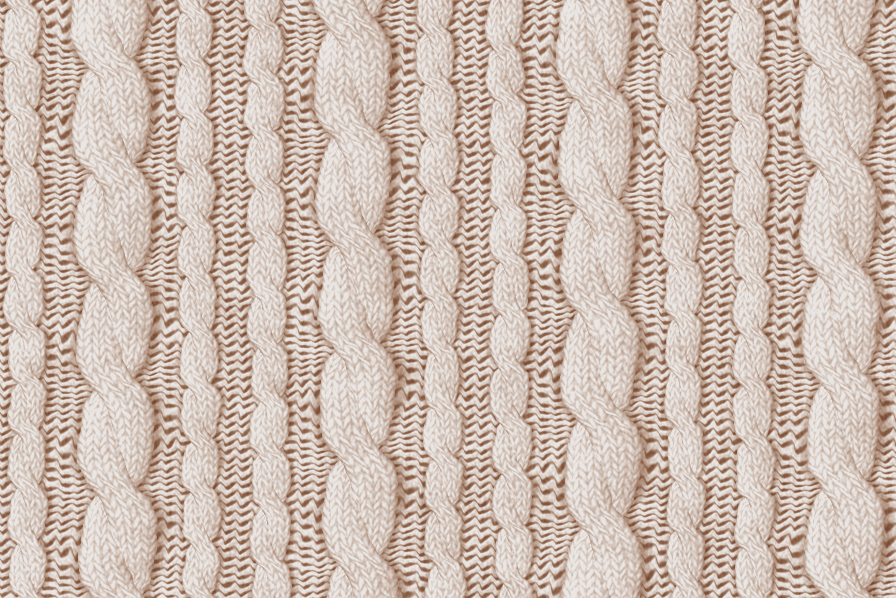
Reproduce this texture procedurally as a Shadertoy shader.

```glsl
// Cream cable-knit wool: wide and narrow rope cables on a purl ground.
#define REPEAT 0.405        // distance between wide cables, in canvas heights
#define FIRST_CABLE 0.191   // centre of the first wide cable
#define WIDE_HALF 0.063     // half width of a wide cable
#define SLIM_HALF 0.032     // half width of a narrow cable
#define TWIST 0.179         // height between crossings of a wide cable
#define ROW 0.015           // height of one knitted row
#define PURL_WIDTH 0.025    // width of one purl stitch
#define LEAN 0.016          // sideways drift of the cables
#define RELIEF 0.0026       // height of single stitches
#define WOOL vec3(0.89, 0.86, 0.84)
#define SHADOW vec3(0.44, 0.27, 0.18)

const float PI = 3.14159;
const float TAU = 6.28318;

vec2 hashGradient(vec2 cell) {
    vec3 h = fract(cell.xyx * vec3(0.1031, 0.1030, 0.0973));
    h += dot(h, h.yzx + 33.33);
    float angle = TAU * fract((h.x + h.y) * h.z);
    return vec2(cos(angle), sin(angle));
}

float gradientNoise(vec2 p) {
    vec2 i = floor(p), f = p - i;
    vec2 w = f * f * f * (f * (f * 6.0 - 15.0) + 10.0);
    vec2 e = vec2(0, 1);
    float low = mix(dot(hashGradient(i), f), dot(hashGradient(i + e.yx), f - e.yx), w.x);
    float high = mix(dot(hashGradient(i + e), f - e), dot(hashGradient(i + 1.0), f - 1.0), w.x);
    return mix(low, high, w.y);
}

// Raised part of a V-shaped knit stitch: 0 in the thin gaps, 1 on the yarn
float knitStitch(float column, float row) {
    float f = abs(fract(column) - 0.5) * 2.0;
    float leg = pow(max(sin(PI * f), 0.0), 0.4);
    float end = 0.5 - 0.5 * cos(TAU * (row - 1.1 * f));
    return leg * (1.0 - 0.6 * end * end);
}

// Surfaces are vec2(height, openness to light).
// Purl ground, its rows drawn towards the nearest wide crossing
vec2 purlGround(vec2 p, float cableDistance, float turn) {
    float near = smoothstep(0.13, 0.06, abs(cableDistance));
    float crossing = near * (0.5 + 0.5 * cos(TAU * turn));
    float x = TAU * p.x / PURL_WIDTH;
    float y = p.y / ROW + 0.8 * near * sin(TAU * turn) - 14.0 * crossing * cableDistance;
    y += mix(0.27, 0.16, crossing) * sin(x + 0.6 * sin(x));
    float ridge = 0.5 + 0.5 * cos(TAU * y);
    float hole = ridge + 0.2 * cos(x + 0.8) + 0.06 * crossing;
    return vec2(RELIEF * ridge, mix(0.2, 0.95, smoothstep(-0.15, 0.65, hole)));
}

// Two strands winding round each other, laid over the ground
vec2 ropeCable(vec2 p, float halfWidth, float turn, float columns, vec2 ground) {
    vec2 top = ground;
    float gap = 10.0;
    for (int i = 0; i < 2; i++) {
        float angle = PI * (turn + 0.5 + float(i));
        float depth = sin(angle);
        float centre = 0.45 * halfWidth * tanh(1.8 * cos(angle));
        float u = (p.x - centre) / (halfWidth * (0.57 + 0.1 * depth));
        gap = min(gap, abs(u) - 1.0 + 0.15 * step(1.0, -u));   // left side stays lighter
        if (abs(u) >= 1.0) continue;
        float height = halfWidth * (0.3 + 0.45 * sqrt(1.0 - u * u) + 0.25 * depth);
        if (height < top.x) continue;
        float stitch = knitStitch((u * 0.5 + 0.5) * columns, p.y / ROW);
        float rim = mix(0.74, 1.0, smoothstep(0.0, 0.3, 1.0 - abs(u)));
        top = vec2(height + RELIEF * stitch, rim * mix(0.66, 1.07, stitch));
    }
    // Contact shadow beside the rope
    if (gap > 0.0) top.y *= mix(0.55, 1.0, smoothstep(0.0, 0.6, gap));
    return top;
}

vec2 fabric(vec2 p) {
    float x = p.x - FIRST_CABLE + LEAN * (p.y - 0.5);
    float wide = floor(x / REPEAT + 0.5);
    float dx = x - wide * REPEAT;
    float turn = p.y / TWIST - 0.35 * wide;
    vec2 surface = purlGround(p, dx, turn);
    surface = ropeCable(vec2(dx, p.y), WIDE_HALF, turn, 3.0, surface);

    // Pair of narrow cables between the wide ones
    float cell = floor(x / REPEAT);
    for (int k = 0; k < 2; k++) {
        float side = float(k);
        float offset = x - cell * REPEAT - mix(0.140, 0.256, side);
        float slimTurn = 2.0 * p.y / TWIST + 0.37 * cell + 0.3 * side;
        surface = ropeCable(vec2(offset, p.y), SLIM_HALF, slimTurn, 2.0, surface);
    }
    return surface;
}

vec3 woolColour(vec2 p) {
    // Hand-made unevenness
    vec2 q = p + 0.008 * vec2(gradientNoise(p * 7.0), gradientNoise(p * 7.0 + 31.0));
    q += 0.005 * vec2(gradientNoise(p * 42.0), gradientNoise(p * 42.0 + 17.0));

    // Soft light from the upper left
    vec2 e = vec2(0.0018, 0.0);
    vec2 surface = fabric(q);
    vec2 slope = vec2(fabric(q + e).x, fabric(q + e.yx).x) - surface.x;
    slope /= e.x;
    float lit = dot(slope, vec2(0.8, -0.6)) / sqrt(1.0 + dot(slope, slope));
    float tone = surface.y * (1.04 + 0.2 * lit);

    // Fibre grain and mottling
    tone += 0.2 * gradientNoise(p * vec2(230.0, 170.0));
    tone += 0.1 * gradientNoise(p * 30.0) + 0.08 * gradientNoise(p * 9.0);
    tone = clamp(tone, 0.0, 1.06);
    return mix(SHADOW, WOOL, pow(vec3(tone), vec3(1.0, 1.15, 1.25)));
}

void mainImage(out vec4 fragColor, in vec2 fragCoord) {
    vec3 colour = vec3(0.0);
    for (int k = 0; k < 4; k++) {
        vec2 jitter = vec2(k & 1, k >> 1) * 0.5 - 0.25;
        colour += woolColour((fragCoord + jitter) / iResolution.y);
    }
    fragColor = vec4(colour * 0.25, 1.0);
}
```
